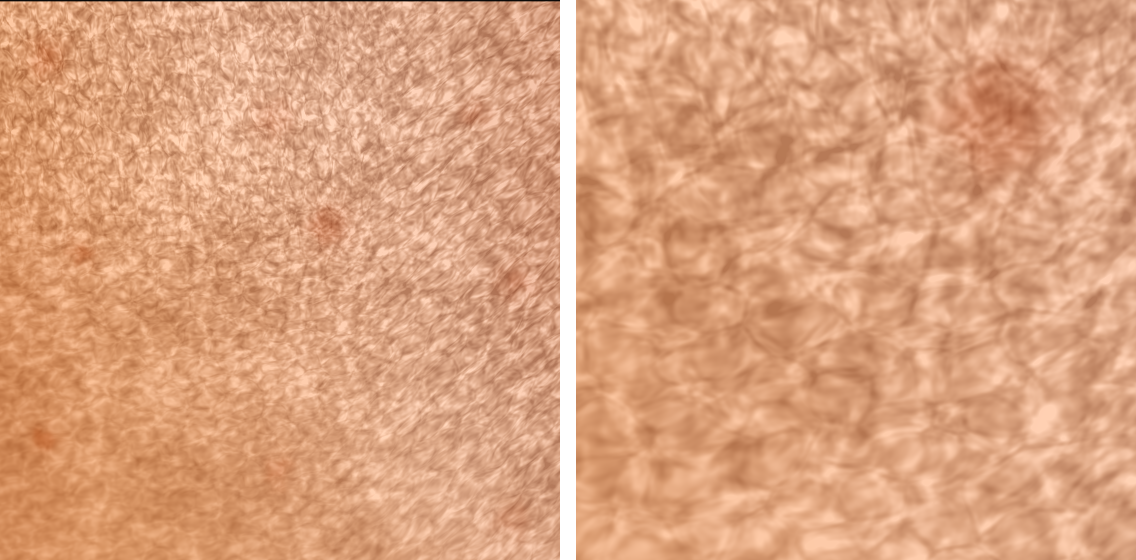
Left, the full canvas; right, a detail of the centre.
Write a WebGL 2 fragment shader that draws this texture.

```glsl
#version 300 es
precision highp float;
// Close-up of warm skin: glossy fine grain, creases turning across the surface, reddish spots.
uniform vec2 u_resolution;
out vec4 fragColor;

vec2 hash2(vec2 p) {
    vec3 h = fract(p.xyx * vec3(0.1031, 0.1030, 0.0973));
    h += dot(h, h.yzx + 33.33);
    return fract((h.xx + h.yz) * h.zy);
}

float cornerSlope(vec2 cell, vec2 offset) {
    float turn = 6.2832 * hash2(cell + 200.0).x;
    return dot(vec2(cos(turn), sin(turn)), offset);
}

// Gradient noise, roughly -1 to 1
float noise(vec2 p) {
    vec2 i = floor(p), f = fract(p);
    vec2 u = f * f * f * (f * (f * 6.0 - 15.0) + 10.0);
    vec2 e = vec2(1.0, 0.0);
    float low = mix(cornerSlope(i, f), cornerSlope(i + e, f - e), u.x);
    float high = mix(cornerSlope(i + e.yx, f - e.yx), cornerSlope(i + 1.0, f - 1.0), u.x);
    return 1.5 * mix(low, high, u.y);
}

// Gap between the two nearest cell centres: zero along cell borders
float borderGap(vec2 p) {
    vec2 i = floor(p), f = fract(p);
    float nearest = 9.0, second = 9.0;
    for (int y = -1; y <= 1; y++)
    for (int x = -1; x <= 1; x++) {
        vec2 cell = vec2(x, y);
        float d = length(cell + hash2(i + cell + 300.0) - f);
        second = min(second, max(nearest, d));
        nearest = min(nearest, d);
    }
    return second - nearest;
}

// Bumps of several sizes and thin creases, drawn out along one direction
float relief(vec2 p, float angle, float stretch, float detail) {
    float c = cos(angle), s = sin(angle);
    vec2 q = vec2(c * p.x + s * p.y, c * p.y - s * p.x) * vec2(70.0 / stretch, 70.0);
    q += 0.35 * vec2(noise(q * 0.55), noise(q * 0.55 + 17.0));
    float bumps = 0.45 * noise(q * 0.42 + 31.0) + 0.9 * noise(q)
                + mix(0.4, 0.8, detail) * noise(q * 1.8 + 5.0)
                + 0.45 * detail * noise(q * 3.2 + 11.0);
    float crease = 1.0 - smoothstep(0.0, 0.24, borderGap(q * 0.65));
    return bumps - 0.5 * detail * (crease - 0.25);
}

// Ragged spots, one in each loosely jittered region
float spots(vec2 p) {
    float sum = 0.0;
    vec2 ragged = p + 0.016 * vec2(noise(p * 36.0), noise(p * 36.0 + 9.0));
    for (int k = 0; k < 9; k++) {
        vec2 region = vec2(k % 3, k / 3);
        vec2 rnd = hash2(region + 41.0);
        vec2 centre = (region + 0.2 + 0.6 * rnd) / 3.0;
        float radius = mix(0.02, 0.038, hash2(region + 73.0).x);
        float d = length(ragged - centre) / radius;
        sum += mix(0.5, 1.0, rnd.y) * exp(-d * d);
    }
    return sum;
}

void main() {
    vec2 p = gl_FragCoord.xy / u_resolution;

    // Sharp and contrasty at top and right, soft at lower left
    float detail = smoothstep(0.05, 0.85, p.y * 0.85 + p.x * 0.5);

    // Grain direction: upright at upper left, slanted at right, level below
    float slanted = smoothstep(0.45, 0.85, p.x + 0.1 * (0.5 - p.y));
    float upright = smoothstep(0.4, 0.8, p.y) * (1.0 - slanted);
    float level = 1.0 - slanted - upright;
    float grain = upright * relief(p, 1.75, 1.3, detail)
                + slanted * relief(p + 3.0, 0.7, 2.0, detail)
                + level * relief(p + 7.0, 0.2, 1.4, detail);
    grain /= length(vec3(upright, slanted, level));

    // Broad mottling in falling sizes
    float mottle = 0.0, size = 4.0, weight = 0.6;
    for (int k = 0; k < 4; k++) {
        mottle += weight * noise(p * size + float(k) * 13.0);
        size *= 2.0;
        weight *= 0.95;
    }

    // Shine over the upper middle and lower right, shade toward the sides
    vec2 toUpper = (p - vec2(0.45, 0.8)) / vec2(0.34, 0.26);
    vec2 toLower = (p - vec2(0.76, 0.22)) / vec2(0.2, 0.26);
    float shine = exp(-dot(toUpper, toUpper)) + exp(-dot(toLower, toLower));
    float shade = smoothstep(0.8, 1.0, p.x) * smoothstep(0.2, 0.6, p.y)
                + smoothstep(0.25, 0.0, p.x) * smoothstep(0.95, 0.4, p.y);

    // Orange at lower left to pale pink at right
    float pink = smoothstep(0.08, 0.95, p.x * 0.8 + p.y * 0.4 + 0.05 * mottle);
    vec3 skin = mix(vec3(0.86, 0.595, 0.4), vec3(0.845, 0.63, 0.505), pink);
    skin += shine * vec3(0.035, 0.055, 0.065) - shade * vec3(0.03, 0.045, 0.045);

    float tone = grain * mix(0.65, 1.25, detail) + 0.65 * mottle;
    vec3 swing = tone > 0.0 ? vec3(0.105, 0.13, 0.145) : vec3(0.1, 0.11, 0.105);
    skin += swing * clamp(tone, -1.5, 1.3);

    skin -= spots(p) * vec3(0.06, 0.13, 0.14);

    // Thin dark rim along the top
    skin *= 1.0 - 0.95 * smoothstep(0.9965, 0.9985, p.y);
    fragColor = vec4(clamp(skin, 0.0, 1.0), 1.0);
}
```
